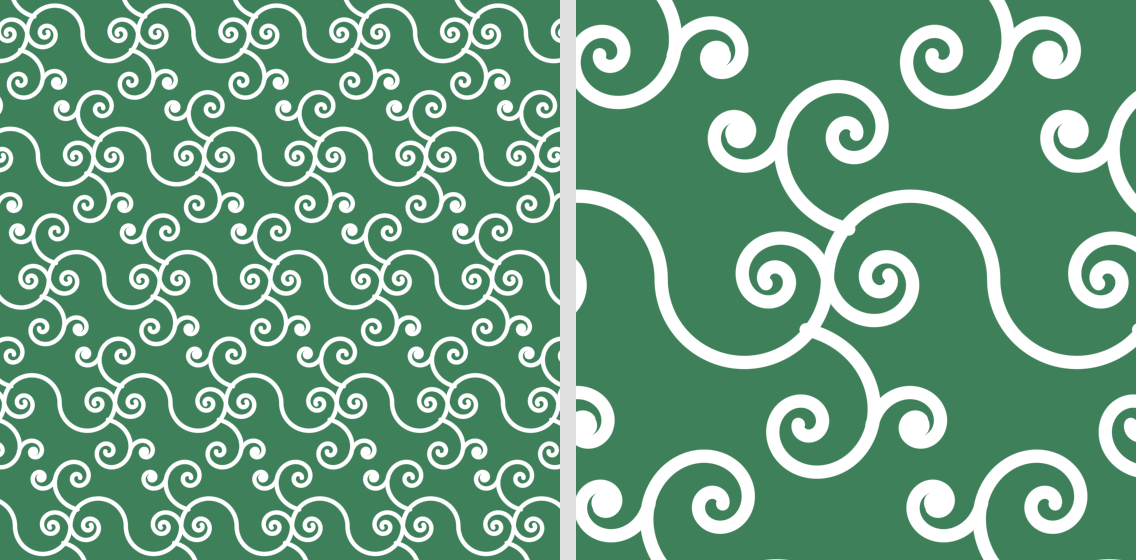
Left, the full canvas; right, a detail of the centre.
A WebGL 1 fragment shader for this pattern:

```glsl
precision highp float;
// White scrolling vines: staggered rows of waves with spiral tendrils on green.

#define GREEN vec3(0.24, 0.50, 0.35)
#define WHITE vec3(1.0)
#define SCALE 20.21              // wave radii per canvas height
#define CENTER vec2(0.483, 0.5004) // symmetry point of one motif, canvas units
#define PERIOD 4.0               // wave length, in wave radii
#define ROW_STEP 4.447           // row spacing
#define ROW_SHIFT 1.61           // sideways stagger per row
#define HALF_WIDTH 0.08          // half the line width
#define BUD_RADIUS 0.15          // filled tip of the small tendril
#define TAU 6.28319

uniform vec2 u_resolution;

vec2 direction(float angle) {
  return vec2(cos(angle), sin(angle));
}

// Distance to a logarithmic spiral that winds inwards from radius r0.
float spiral(vec2 p, float turn, float start, float r0, float decay, float sweep) {
  float angle = mod(turn * (atan(p.y, p.x) - start), TAU);
  float r1 = r0 * exp(-decay * sweep);
  float d = min(length(p - r0 * direction(start)),
                length(p - r1 * direction(start + turn * sweep)));
  float slant = inversesqrt(1.0 + decay * decay);
  for (int n = 0; n < 2; n++) {
    float a = angle + TAU * float(n);
    if (a < sweep) d = min(d, abs(length(p) - r0 * exp(-decay * a)) * slant);
  }
  return d;
}

// Alternating semicircles of unit radius along the x axis.
float wave(vec2 p) {
  float side = p.y < 0.0 ? -1.0 : 1.0;
  float x = mod(p.x * side - 1.0 + 0.5 * PERIOD, PERIOD) - 0.5 * PERIOD;
  return abs(length(vec2(x, p.y)) - 1.0);
}

// Inner curl, tall tendril and budded side shoot.
float tendrils(vec2 p) {
  float curl = spiral(p - vec2(0.658, 0.0), 1.0, 0.5 * TAU, 0.658, 0.192, 10.0);
  float tall = spiral(p - vec2(0.256, 1.746), -1.0, -0.25 * TAU, 1.14, 0.227, 11.0);
  vec2 budPoint = p - vec2(-1.079, 1.758);
  float shoot = spiral(budPoint, -1.0, 0.0, 0.544, 0.218, 8.5);
  float bud = length(budPoint) - BUD_RADIUS + HALF_WIDTH;
  return min(min(curl, tall), min(shoot, bud));
}

void main() {
  vec2 p = (gl_FragCoord.xy / u_resolution.y - CENTER) * SCALE;
  float nearestRow = floor(p.y / ROW_STEP + 0.5);
  float d = 1e3;

  // Tendrils reach into neighbouring rows.
  for (int j = -1; j <= 1; j++) {
    vec2 q = p - (nearestRow + float(j)) * vec2(ROW_SHIFT, ROW_STEP);
    q.x = mod(q.x + 0.5 * PERIOD, PERIOD) - 0.5 * PERIOD;
    d = min(d, min(wave(q), min(tendrils(q), tendrils(-q))));
  }

  float soft = 0.8 * SCALE / u_resolution.y;
  float ink = 1.0 - smoothstep(-soft, soft, d - HALF_WIDTH);
  gl_FragColor = vec4(mix(GREEN, WHITE, ink), 1.0);
}
```
